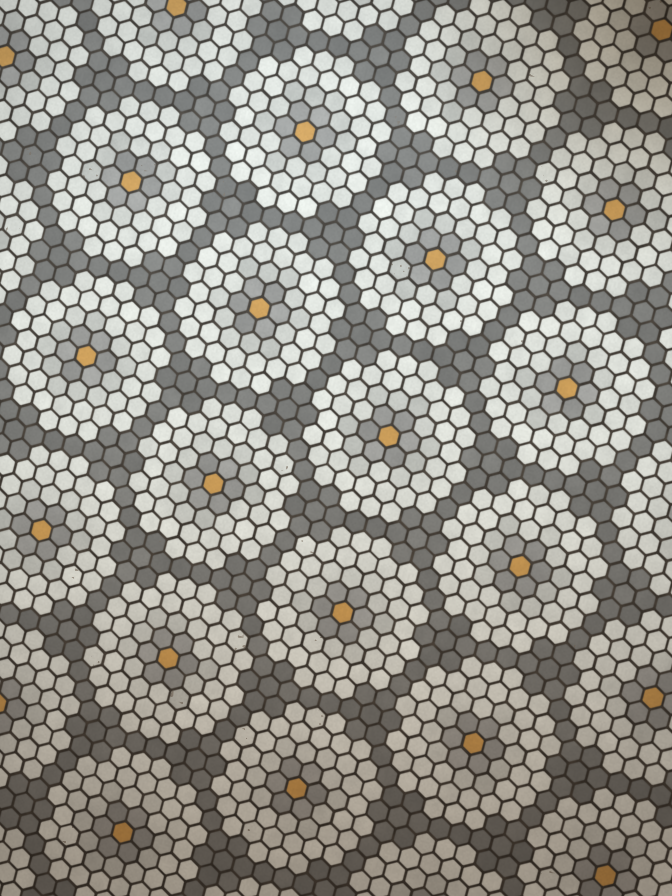
A Shadertoy shader for this pattern:

```glsl
// Mosaic floor of small hexagonal tiles forming round flowers: gold heart, grey ring,
// three pale rings and a one-tile dark border. A hex grid is nested in a larger, turned
// hex grid of flower centres; the ring number of each tile selects its glaze.

const float TILE_SPACING = 0.03134;              // fraction of canvas width
const float TILE_TURN = 0.2557;                  // grid rotation in radians
const float KEYSTONE = 0.032;                    // slight viewing tilt
const vec2 VIEW_CENTRE = vec2(0.503, 0.521);
const vec2 FLOWER_ORIGIN = vec2(0.3854, 0.4583);
const vec2 FLOWER_STEP = vec2(7.5, -4.3301);     // flower to flower, in tiles
const float FLOWER_RADIUS = 3.8;                 // cuts the six corners of ring four

const vec3 GROUT = vec3(0.27, 0.245, 0.215);
const vec3 GOLD = vec3(0.79, 0.61, 0.34);
const vec3 MID_GREY = vec3(0.59, 0.59, 0.575);
const vec3 WHITE = vec3(0.88, 0.89, 0.86);
const vec3 DARK_GREY = vec3(0.49, 0.49, 0.475);

float hash(vec2 p) {
    vec3 q = fract(p.xyx * vec3(0.1031, 0.1030, 0.0973));
    q += dot(q, q.yzx + 33.33);
    return fract((q.x + q.y) * q.z);
}

float noise(vec2 p) {
    vec2 i = floor(p), f = fract(p);
    f = f * f * (3.0 - 2.0 * f);
    return mix(mix(hash(i), hash(i + vec2(1, 0)), f.x),
               mix(hash(i + vec2(0, 1)), hash(i + vec2(1, 1)), f.x), f.y);
}

// Complex product: rotates and scales a by b.
vec2 cmul(vec2 a, vec2 b) {
    return vec2(a.x * b.x - a.y * b.y, a.x * b.y + a.y * b.x);
}

// Nearest point of a triangular lattice with unit spacing.
vec2 nearestHex(vec2 p) {
    vec2 s = vec2(1.0, sqrt(3.0));
    vec2 a = s * floor(p / s + 0.5);
    vec2 b = s * (floor(p / s) + 0.5);
    return dot(p - a, p - a) < dot(p - b, p - b) ? a : b;
}

// Number of tile steps spanned by an offset between tile centres.
float hexRing(vec2 d) {
    float r = d.y / 0.866025;
    float q = d.x - 0.5 * r;
    return floor(max(max(abs(q), abs(r)), abs(q + r)) + 0.5);
}

// Hexagon radius with softened corners; the cell edge lies at 0.5.
float tileRadius(vec2 d) {
    vec2 a = abs(d);
    return max(max(a.x, 0.5 * a.x + 0.866025 * a.y), length(d) - 0.05);
}

// Glaze by offset from the flower heart, with small differences from tile to tile.
vec3 glaze(vec2 offset, float seed) {
    float ring = hexRing(offset);
    if (ring < 0.5) return GOLD;
    if (ring < 1.5) return MID_GREY * mix(0.93, 1.1, seed);
    if (ring < 2.5) return WHITE * mix(0.83, 0.97, seed);
    if (length(offset) < FLOWER_RADIUS) return WHITE * mix(0.95, 1.01, seed);
    return DARK_GREY * mix(0.93, 1.06, seed);
}

// Cool daylight above, warm shade below, darker far corners.
vec3 lightFloor(vec3 col, vec2 p) {
    vec3 tint = mix(vec3(1.0), vec3(0.83, 0.775, 0.73), smoothstep(0.55, 1.35, p.y));
    vec2 s = (p - vec2(0.43, 0.2)) / vec2(0.55, 0.4);
    vec3 sheen = vec3(0.04, 0.053, 0.065) * exp(-dot(s, s));
    float corner = smoothstep(0.5, 0.0, length(p - vec2(1.03, -0.03)));
    float vignette = 1.0 - 0.16 * smoothstep(0.35, 0.9, length(p - vec2(0.5, 0.58)));
    return (col * tint + sheen) * vignette * mix(vec3(1.0), vec3(0.74, 0.68, 0.61), corner);
}

void mainImage(out vec4 fragColor, in vec2 fragCoord) {
    // Canvas position with y downwards, width = 1
    vec2 p = vec2(fragCoord.x, iResolution.y - fragCoord.y) / iResolution.x;
    vec2 v = p - VIEW_CENTRE;
    vec2 floorPos = VIEW_CENTRE + v / (1.0 + KEYSTONE * v.x);

    // Tile grid
    vec2 turn = vec2(cos(TILE_TURN), -sin(TILE_TURN));
    vec2 t = cmul(floorPos - FLOWER_ORIGIN, turn) / TILE_SPACING;
    vec2 tile = nearestHex(t);
    vec2 id = floor(tile * vec2(2.0, 1.1547) + 0.5);

    // Flower grid
    vec2 inFlowers = cmul(tile, vec2(FLOWER_STEP.x, -FLOWER_STEP.y))
                   / dot(FLOWER_STEP, FLOWER_STEP);
    vec2 heart = cmul(nearestHex(inFlowers), FLOWER_STEP);

    // Glaze with clouding, grain and rare chips
    vec3 col = glaze(tile - heart, hash(id + 217.0));
    col *= 0.975 + 0.05 * noise(t * 1.7 + 90.0);
    col *= 0.98 + 0.04 * noise(t * 11.0 + 400.0);
    float chip = smoothstep(0.85, 0.95, noise(t * 5.0 + 150.0)) * step(0.98, hash(id + 531.0));
    col = mix(col, GROUT * 1.8, 0.6 * chip);

    // Uneven tile edges and grout
    float blur = 0.7 / (iResolution.x * TILE_SPACING) + 0.012;
    float halfSize = 0.443 + 0.008 * (hash(id + 811.0) - 0.5);
    vec2 shift = 0.02 * (vec2(hash(id + 61.0), hash(id + 347.0)) - 0.5);
    float r = tileRadius(t - tile - shift);
    col *= 1.0 - 0.06 * smoothstep(halfSize - 0.1, halfSize, r);
    vec3 joint = GROUT * (0.85 + 0.3 * noise(t * 3.0 + 700.0));
    col = mix(col, joint, smoothstep(halfSize - blur, halfSize + blur, r));

    fragColor = vec4(clamp(lightFloor(col, p), 0.0, 1.0), 1.0);
}
```
